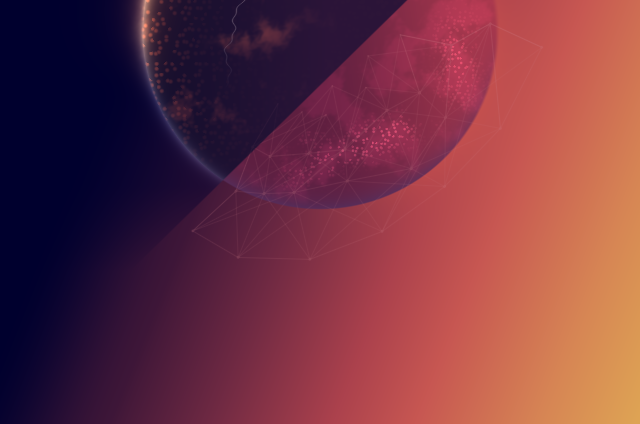
This background is drawn by a WebGL 2 fragment shader. Its source:

```glsl
#version 300 es
precision highp float;
// Half-lit planet with a fiery rim and a wire mesh over a navy to amber diagonal gradient.
uniform vec2 u_resolution;
out vec4 fragColor;

const vec3 NAVY = vec3(0.0, 0.0, 0.18);
const vec3 PLUM = vec3(0.25, 0.09, 0.22);
const vec3 WINE = vec3(0.43, 0.16, 0.26);
const vec3 CRIMSON = vec3(0.67, 0.255, 0.30);
const vec3 CORAL = vec3(0.78, 0.34, 0.32);
const vec3 ORANGE = vec3(0.84, 0.52, 0.33);
const vec3 AMBER = vec3(0.87, 0.64, 0.33);
const vec2 CENTER = vec2(0.755, 0.925);
const float RADIUS = 0.418;
const int SPOKES = 7;

float ramp(float a, float b, float x) { return clamp((x - a) / (b - a), 0.0, 1.0); }

vec2 hash2(vec2 p) {
  vec3 q = fract(p.xyx * vec3(0.1031, 0.1030, 0.0973));
  q += dot(q, q.yzx + 33.33);
  return fract((q.xx + q.yz) * q.zy);
}

// Distance to the nearest cell point, and that cell's random value
vec2 cellular(vec2 p) {
  vec2 cell = floor(p), nearest = vec2(9.0, 0.0);
  for (int j = -1; j <= 1; j++)
    for (int i = -1; i <= 1; i++) {
      vec2 id = cell + vec2(i, j);
      vec2 jitter = hash2(id);
      float d = length(id + jitter - p);
      if (d < nearest.x) nearest = vec2(d, jitter.y);
    }
  return nearest;
}

// Layered sines, roughly in -1..1
float waves(vec2 p) {
  float sum = 0.0, amp = 0.5;
  for (int i = 0; i < 5; i++) {
    sum += amp * sin(p.x + 1.7 * sin(p.y)) * cos(p.y + 0.8 * sin(p.x * 1.3));
    p = mat2(1.5, 1.1, -1.1, 1.5) * p + 2.3;
    amp *= 0.6;
  }
  return sum;
}

float blob(vec2 p, vec2 c, vec2 size) {
  vec2 q = (p - c) / size;
  return exp(-dot(q, q));
}

float segment(vec2 p, vec2 a, vec2 b) {
  vec2 ab = b - a, ap = p - a;
  return length(ap - ab * clamp(dot(ap, ab) / dot(ab, ab), 0.0, 1.0));
}

float stroke(float d, float width, float px) {
  return 1.0 - smoothstep(width - px, width + px, d);
}

vec3 backdrop(vec2 p) {
  float s = p.x + 0.4 * (1.0 - p.y);
  vec3 c = mix(NAVY, PLUM, smoothstep(0.32, 0.70, s));
  c = mix(c, WINE, ramp(0.66, 0.89, s));
  c = mix(c, CRIMSON, ramp(0.89, 1.18, s));
  c = mix(c, CORAL, ramp(1.18, 1.38, s));
  c = mix(c, ORANGE, ramp(1.38, 1.67, s));
  return mix(c, AMBER, ramp(1.67, 1.90, s));
}

vec3 nightSide(vec2 p, float depth) {
  float land = waves(p * 17.0);
  vec3 c = mix(vec3(0.07, 0.05, 0.17), vec3(0.17, 0.08, 0.22), ramp(0.36, 0.78, p.x));
  c += vec3(0.13, 0.05, 0.02) * smoothstep(0.15, 0.7, land) * ramp(0.85, 0.45, p.x);
  vec2 ember = cellular(p * 75.0);
  float emberMask = exp(-depth * 16.0) * ramp(0.60, 0.85, p.y);
  c += vec3(0.38, 0.14, 0.05) * emberMask * smoothstep(0.55, 0.1, ember.x) * step(0.45, ember.y);
  c += vec3(0.20, 0.09, 0.03) * blob(p, vec2(0.60, 0.92), vec2(0.10, 0.03)) * smoothstep(-0.1, 0.5, land);
  return c;
}

vec3 daySide(vec2 p, float depth) {
  vec3 c = mix(vec3(0.37, 0.12, 0.25), vec3(0.66, 0.22, 0.30), smoothstep(0.72, 1.24, p.x + 0.15 * (p.y - 0.7)));
  float land = waves(p * 16.0 + 1.0);
  c += vec3(0.07, 0.015, 0.03) * smoothstep(-0.05, 0.5, land);
  // City lights gather along a slanted band and two smaller groups
  vec2 band = p - vec2(0.87, 0.665);
  band.y -= 0.42 * band.x;
  float towns = blob(band, vec2(0.0), vec2(0.16, 0.04));
  towns += 0.7 * blob(p, vec2(1.08, 0.87), vec2(0.05, 0.08)) + 0.5 * blob(p, vec2(0.72, 0.68), vec2(0.05, 0.03));
  vec2 city = cellular(p * 110.0);
  float lit = smoothstep(0.5, 0.15, city.x) * step(0.4, city.y);
  c += vec3(0.30, 0.12, 0.14) * towns * (lit + 0.2) * smoothstep(-0.45, 0.35, land);
  return mix(c, vec3(0.32, 0.19, 0.38), 0.75 * exp(-depth * 38.0) * ramp(0.95, 0.55, p.y));
}

// Mesh node on a spoke; ring 0 is the outermost
vec2 node(int spoke, int ring) {
  float t = float(spoke) / float(SPOKES - 1);
  vec2 jitter = (hash2(vec2(spoke, ring) + 4.0) - 0.5) * float(min(ring, 1));
  float angle = mix(-2.14, -0.07, pow(t, 1.25)) + 0.28 * jitter.x;
  float reach = 0.518 + 0.05 * cos(5.5 * (t - 0.12));
  return CENTER + reach * (1.0 - 0.23 * float(ring) + 0.12 * jitter.y) * vec2(cos(angle), sin(angle));
}

float mesh(vec2 p, float px) {
  float glow = 0.0;
  for (int ring = 0; ring < 3; ring++)
    for (int i = 0; i < SPOKES; i++) {
      vec2 a = node(i, ring);
      glow += 0.8 * stroke(length(p - a), 0.0028, px);
      for (int k = -1; k <= 2; k++) {
        int j = clamp(i + k, 0, SPOKES - 1);
        glow += 0.55 * stroke(segment(p, a, node(j, ring + 1)), 0.0007, px);
      }
      if (i < SPOKES - 1) glow += 0.7 * stroke(segment(p, a, node(i + 1, ring)), 0.0008, px);
    }
  return min(glow, 1.0);
}

void main() {
  vec2 p = gl_FragCoord.xy / u_resolution.y;
  float px = 1.0 / u_resolution.y;
  float rim = length(p - CENTER) - RADIUS;
  float split = dot(p - vec2(0.529, 0.578), vec2(0.699, -0.715));
  float day = smoothstep(-px, px, split);

  // Backdrop, with the shaded half fading out below the planet
  vec3 color = backdrop(p);
  color = mix(color, NAVY, 0.5 * (1.0 - day) * ramp(0.36, 0.56, p.y));
  color += vec3(0.07, 0.035, 0.0) * day * exp(-max(rim, 0.0) * 20.0) * ramp(0.65, 1.0, p.x);

  // Planet
  vec3 planet = mix(nightSide(p, max(-rim, 0.0)), daySide(p, max(-rim, 0.0)), day);
  float softness = mix(px, 0.008, ramp(0.6, 1.0, p.y));
  color = mix(color, planet, 1.0 - smoothstep(-softness, softness, rim));

  // Fiery upper rim, cooling to a thin blue edge
  float left = (1.0 - day) * ramp(0.72, 0.45, p.x);
  float heat = smoothstep(0.74, 1.0, p.y);
  float flicker = 0.85 + 0.3 * waves(p * 30.0);
  color += left * heat * flicker * vec3(0.42, 0.35, 0.16) * exp(-abs(rim) * 70.0);
  color += left * heat * vec3(0.24, 0.09, 0.02) * exp(-abs(rim) * 24.0);
  color += left * vec3(0.17, 0.18, 0.20) * exp(-abs(rim) * 95.0);

  // Pale winding crack
  float crackX = 0.537 + 0.42 * pow(max(p.y - 0.88, 0.0), 1.2) + 0.006 * sin(p.y * 70.0) + 0.003 * sin(p.y * 190.0);
  float crack = stroke(abs(p.x - crackX), 0.001, px) * ramp(0.79, 0.95, p.y);
  color = mix(color, vec3(0.55, 0.48, 0.55), 0.55 * crack);

  // Wire mesh, fainter on the shaded half
  color = mix(color, vec3(0.80, 0.48, 0.52), mesh(p, px) * mix(0.07, 0.25, day));
  fragColor = vec4(color, 1.0);
}
```
